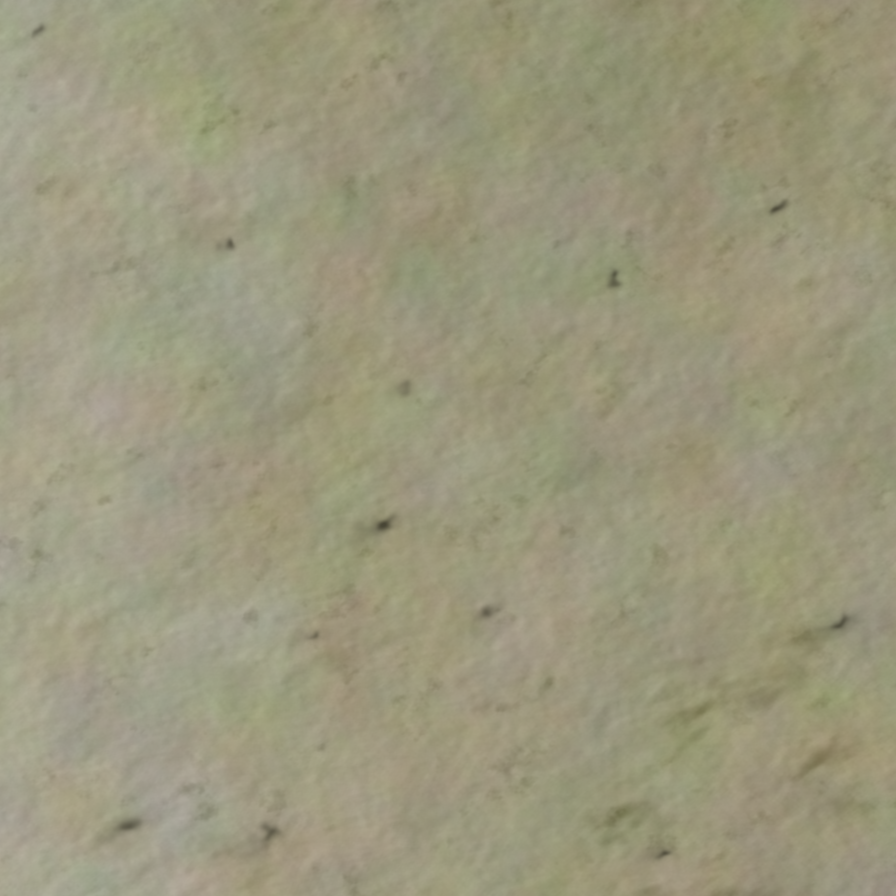
A WebGL 2 fragment shader for this texture:

```glsl
#version 300 es
precision highp float;
// Weathered pale stone: mottled olive-grey with soft stains and sparse dark pits.

#define BLOTCH_SCALE 13.0
#define TINT_STRENGTH 0.043
#define SHADE_STRENGTH 0.036
#define GRAIN_SCALE 58.0
#define GRAIN_STRENGTH 0.040
#define STAIN_STRENGTH 0.12
#define PIT_CELLS 6.0
#define PIT_CHANCE 0.30
#define PIT_RADIUS 0.0088
#define STREAK_ANGLE 0.50

uniform vec2 u_resolution;
out vec4 fragColor;

float hash(vec2 p) {
    return fract(sin(dot(p, vec2(127.1, 311.7))) * 43758.5);
}

mat2 rotation(float angle) {
    float c = cos(angle), s = sin(angle);
    return mat2(c, -s, s, c);
}

// Smooth value noise in -1..1
float noise(vec2 p) {
    vec2 cell = floor(p), f = fract(p);
    f = f * f * f * (f * (f * 6.0 - 15.0) + 10.0);
    float low = mix(hash(cell), hash(cell + vec2(1, 0)), f.x);
    float high = mix(hash(cell + vec2(0, 1)), hash(cell + vec2(1, 1)), f.x);
    return mix(low, high, f.y) * 2.0 - 1.0;
}

float fbm(vec2 p) {
    float sum = 0.0, amplitude = 0.5;
    for (int i = 0; i < 4; i++) {
        sum += amplitude * noise(p);
        p = rotation(0.6) * p * 2.03 + 17.3;
        amplitude *= 0.55;
    }
    return sum;
}

// Darkness of scattered pits: a small ragged core inside a slanted soft smear
float pits(vec2 uv) {
    vec2 ragged = uv + 0.006 * vec2(noise(uv * 75.0), noise(uv * 75.0 + 31.0));
    vec2 home = floor(uv * PIT_CELLS);
    float dark = 0.0;
    for (int y = -1; y <= 1; y++) {
        for (int x = -1; x <= 1; x++) {
            vec2 cell = home + vec2(x, y);
            vec2 jitter = vec2(hash(cell + 3.1), hash(cell + 8.7));
            vec2 center = (cell + 0.1 + 0.8 * jitter) / PIT_CELLS;
            float chance = PIT_CHANCE * mix(1.5, 0.7, smoothstep(0.2, 0.6, center.y));
            float present = step(hash(cell + 12.9), chance);
            float size = PIT_RADIUS * mix(0.7, 1.15, hash(cell + 21.3));
            float smear = mix(0.3, 1.0, hash(cell + 34.7)) * smoothstep(0.8, 0.25, center.y);
            float angle = STREAK_ANGLE + 0.6 * (hash(cell + 45.1) - 0.5);
            vec2 d = rotation(angle) * (ragged - center) / size;
            float core = exp(-dot(d * vec2(0.9, 1.4), d * vec2(0.9, 1.4)));
            vec2 h = (d + vec2(1.2, 0.0)) * vec2(0.30, 0.75);
            float halo = exp(-dot(h, h)) * smear;
            float depth = mix(0.25, 0.75, hash(cell + 57.9));
            dark = max(dark, present * (core * depth + 0.36 * halo));
        }
    }
    return min(dark, 0.8);
}

void main() {
    vec2 uv = gl_FragCoord.xy / u_resolution.y;
    vec2 slanted = rotation(STREAK_ANGLE) * uv;

    // Broad drift from pale grey on the left to warm olive on the right
    float drift = smoothstep(-0.15, 0.70, uv.x + 0.08 * uv.y + 0.10 * fbm(uv * 3.0));
    vec3 color = mix(vec3(0.648, 0.645, 0.562), vec3(0.606, 0.589, 0.482), drift);
    color -= vec3(0.022, 0.016, 0.026) * smoothstep(0.55, 1.0, uv.y) * drift;

    // Pink-green and yellow-blue mottling
    float pinkGreen = fbm(uv * BLOTCH_SCALE + 5.0);
    float yellowBlue = fbm(uv * BLOTCH_SCALE * 0.8 + 43.0);
    color += TINT_STRENGTH * pinkGreen * vec3(0.65, -0.45, 0.35);
    color += TINT_STRENGTH * yellowBlue * vec3(0.20, 0.10, -1.1);
    color += SHADE_STRENGTH * fbm(uv * BLOTCH_SCALE * 0.8 + 71.0);

    // Shallow relief, lit from the upper left
    vec2 g = slanted * GRAIN_SCALE * vec2(0.85, 1.1);
    float relief = fbm(g) - fbm(g + vec2(0.3, -0.4));
    color += GRAIN_STRENGTH * (relief + 0.5 * fbm(g * 0.6 + 90.0));

    // Faint brown stains, stronger toward the lower right, with small soft flecks
    float stain = smoothstep(0.20, 0.75, fbm(slanted * vec2(9.0, 19.0) + 25.0));
    float lower = smoothstep(0.5, 0.05, uv.y) * smoothstep(0.0, 0.7, uv.x);
    float flecks = smoothstep(0.30, 1.0, fbm(slanted * vec2(28.0, 36.0) + 60.0));
    float stained = stain * mix(0.30, 1.0, lower) + 0.85 * flecks;
    color -= STAIN_STRENGTH * stained * vec3(0.95, 0.95, 1.0);

    color = mix(color, vec3(0.20, 0.19, 0.14), pits(uv));
    fragColor = vec4(color, 1.0);
}
```
